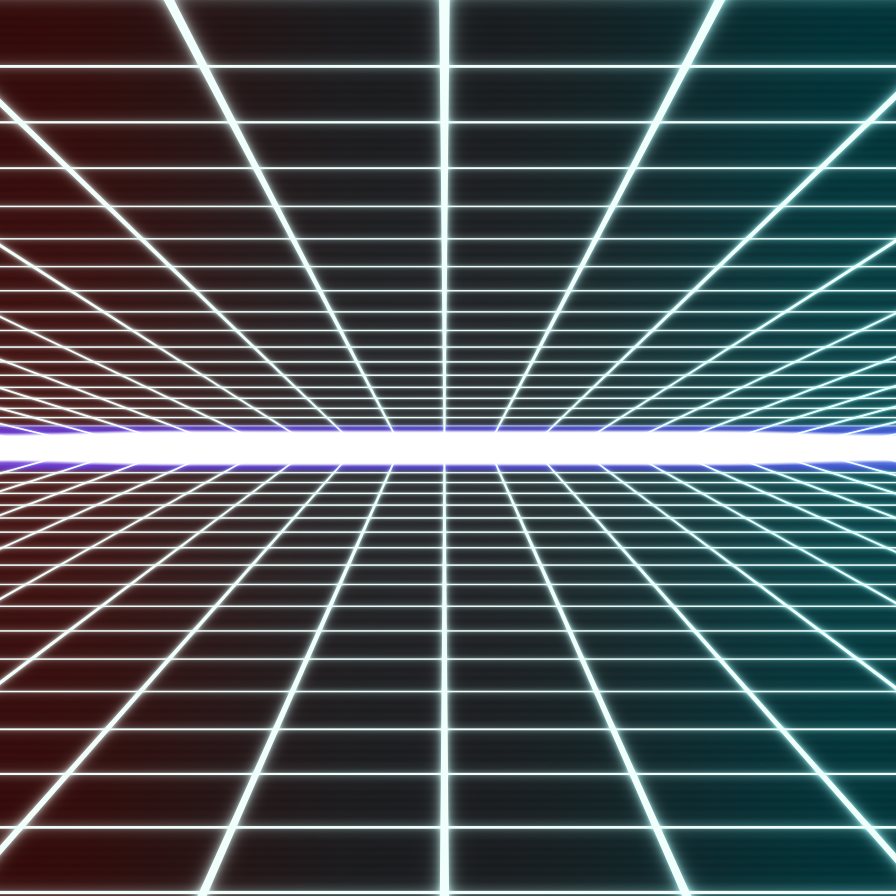
Give the GLSL for this background, as a Shadertoy shader.

```glsl
// A neon grid floor and ceiling that meet at a bright white horizon beam.
// Each half is a perspective grid: rows follow a reciprocal of the height,
// rails fan out linearly. Lines have a crisp core and an exponential halo.

const float TAU = 6.2831853;
const float CENTRE_X = 0.496;
const vec3 RED_SIDE = vec3(0.19, 0.035, 0.03);
const vec3 MIDDLE = vec3(0.095, 0.10, 0.11);
const vec3 TEAL_SIDE = vec3(0.0, 0.19, 0.21);
const vec3 HALO = vec3(0.47, 0.59, 0.58);
const vec3 CORE = vec3(0.94, 1.0, 0.99);

// Antialiased line coverage in x, surrounding halo in y.
vec2 neonLine(float dist, float halfWidth, float haloWidth, float pixel) {
    float core = 1.0 - smoothstep(halfWidth - 0.6 * pixel, halfWidth + 0.6 * pixel, dist);
    float halo = exp(-max(dist - halfWidth, 0.0) / haloWidth);
    return vec2(core, halo);
}

// Cross rows at integer values of scale / (height + offset) - phase.
vec2 gridRows(float height, float scale, float offset, float phase, float pixel) {
    float depth = height + offset;
    float row = scale / depth - phase;
    float gap = depth * depth / scale;
    float dist = abs(row - round(row)) * gap;
    float halfWidth = max(0.023 * gap, 0.0008);
    return neonLine(dist, halfWidth, 0.06 * gap + 0.0008, pixel);
}

// Rails whose horizontal spacing grows linearly away from the horizon.
vec2 gridRails(float x, float height, float slope, float offset, float pixel) {
    float spacing = slope * (height + offset);
    float index = round(x / spacing);
    float tilt = inversesqrt(1.0 + index * index * slope * slope);
    float dist = abs(x - index * spacing) * tilt;
    float halfWidth = max(0.019 * spacing * tilt, 0.0009);
    return neonLine(dist, halfWidth, 0.019 * spacing * tilt + 0.001, pixel);
}

// Red to charcoal to teal, with faint scan bands and haze near the horizon.
vec3 backdrop(vec2 uv, float height) {
    vec3 left = mix(RED_SIDE, MIDDLE, smoothstep(0.0, 0.45, uv.x));
    vec3 col = mix(left, TEAL_SIDE, smoothstep(0.5, 1.0, uv.x));
    vec3 haze = mix(vec3(0.12, 0.08, 0.08), vec3(0.07, 0.12, 0.12), uv.x);
    col += haze * exp(-5.0 * height);
    return col * (1.0 + 0.06 * sin(TAU * 110.0 * uv.y));
}

void mainImage(out vec4 fragColor, in vec2 fragCoord) {
    vec2 uv = fragCoord / iResolution.xy;
    float pixel = 1.0 / iResolution.y;
    float height = abs(uv.y - 0.5);
    float x = uv.x - CENTRE_X;
    bool ceiling = uv.y > 0.5;

    // Slightly different perspective above and below
    vec3 rowShape = ceiling ? vec3(5.706, 0.2031, 0.071) : vec3(6.710, 0.2396, 0.121);
    vec2 railShape = ceiling ? vec2(0.519, 0.0924) : vec2(0.442, 0.1120);
    vec2 rows = gridRows(height, rowShape.x, rowShape.y, rowShape.z, pixel);
    vec2 rails = gridRails(x, height, railShape.x, railShape.y, pixel);

    vec3 col = backdrop(uv, height);

    // Violet fringe of the beam, bluer to the right
    vec3 violet = mix(vec3(0.40, 0.20, 0.75), vec3(0.24, 0.34, 0.78), uv.x);
    float fringe = 1.0 - smoothstep(0.021, 0.029, height);
    col = mix(col, violet, fringe);

    // Grid halos, then cores
    col += HALO * (0.40 * rows.y + 0.85 * rails.y) * (1.0 - 0.6 * fringe);
    col = mix(col, CORE, max(rows.x * (1.0 - fringe), rails.x));

    // White beam, a little thinner at both ends
    float beamHalf = 0.0185 - 0.004 * smoothstep(0.3, 0.5, abs(x));
    float beam = 1.0 - smoothstep(beamHalf - 0.002, beamHalf + 0.003, height);
    col = mix(col, vec3(1.0), beam);

    fragColor = vec4(clamp(col, 0.0, 1.0), 1.0);
}
```
